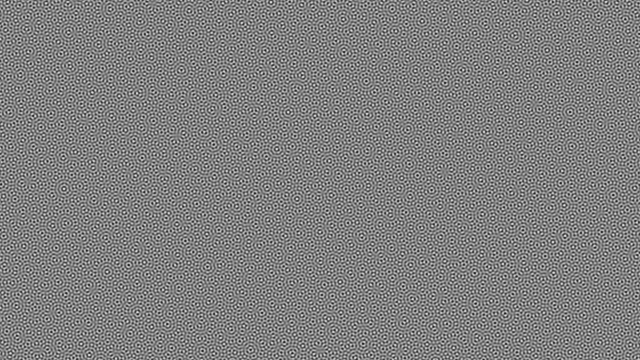
This pattern is drawn by a Shadertoy shader. Its source:

```glsl
// Fine grey mesh of dots and rings, made from plane waves crossing at even angles.

const float TAU = 6.2831853;
const int WAVE_COUNT = 11;
const float CYCLES_PER_HEIGHT = 106.0;
const float FREQUENCY_SPREAD = 0.04;
const float ANGLE_JITTER = 0.35;
const float VERTICAL_BIAS = 0.08;
const float MEAN_GREY = 0.50;
const float CONTRAST = 0.143;

float hash(float n) {
    return fract(sin(n * 12.9898 + 4.137) * 43758.545);
}

// One plane wave travelling along the given angle.
float planeWave(vec2 p, float angle, float cycles, float phase) {
    vec2 direction = vec2(cos(angle), sin(angle));
    return cos(TAU * (cycles * dot(p, direction) + phase));
}

// Narrow-band field with zero mean and unit variance.
float waveField(vec2 p, float cycles, float spread, float bias) {
    float total = 0.0;
    float power = 0.0;
    for (int i = 0; i < WAVE_COUNT; i++) {
        float id = float(i);
        float turn = (id + ANGLE_JITTER * hash(id + 0.3)) / float(WAVE_COUNT);
        float angle = 0.5 * TAU * turn;
        float jitter = 1.0 + spread * (hash(id + 51.7) - 0.5);
        // Waves running up the canvas are a little stronger.
        float weight = 1.0 - bias * cos(2.0 * angle);
        total += weight * planeWave(p, angle, cycles * jitter, hash(id + 97.1));
        power += 0.5 * weight * weight;
    }
    return total / sqrt(power);
}

// Compresses the extremes softly while keeping the middle tones linear.
float softLimit(float x, float limit) {
    return limit * tanh(x / limit);
}

void mainImage(out vec4 fragColor, in vec2 fragCoord) {
    // Centred position in units of the canvas height.
    vec2 p = (fragCoord - 0.5 * iResolution.xy) / iResolution.y;

    float field = waveField(p, CYCLES_PER_HEIGHT, FREQUENCY_SPREAD, VERTICAL_BIAS);
    float grey = MEAN_GREY + softLimit(CONTRAST * field, 0.5);

    fragColor = vec4(vec3(grey), 1.0);
}
```
